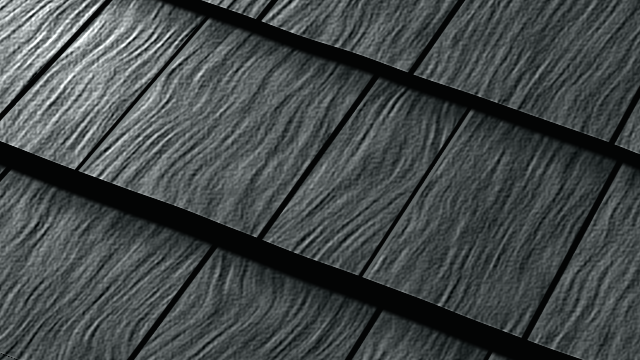
Give the GLSL for this texture, as a Shadertoy shader.

```glsl
// Dark embossed wood-grain roof shingles seen at a slant: three courses in perspective.
// Joints converge on a vanishing point, courses are split by a projective coordinate,
// and the grain is a stretched, warped noise height field lit from the upper left.

const vec2  VANISH        = vec2(4.275, -4.26); // where all joints meet (y runs down)
const int   PER_COURSE    = 5;
const float JOINTS[15]    = float[15](          // joint slopes, left to right, per course
    1.000, 0.822, 0.700, 0.551, 0.400,
    0.930, 0.857, 0.720, 0.650, 0.540,
    0.897, 0.742, 0.627, 0.555, 0.400);
const float NARROW        = 0.09;   // shingles slimmer than this leave a bright bevel
const float GAP_WIDTH     = 0.021;
const float BEVEL_WIDTH   = 0.016;
const float SHADOW_DEPTH  = 0.075;  // share of a course below the overlap
const float SHADOW_GROWTH = 0.045;  // added for each nearer course
const float LIP_WIDTH     = 0.012;
const vec2  GRAIN_SCALE   = vec2(92.0, 9.0);
const float STIPPLE_SCALE = 150.0;
const vec2  LIGHT_STEP    = vec2(-0.0042, -0.0036);
const float RELIEF_GAIN   = 1.15;
const float BASE_LIGHT    = 0.235;
const float GLOW_LIGHT    = 0.34;
const vec3  TINT_SHIFT    = vec3(-0.022, 0.002, 0.004);
const vec3  SHADOW_COLOR  = vec3(0.010, 0.016, 0.017);
const vec3  BEVEL_COLOR   = vec3(0.47, 0.50, 0.50);

float hash(vec2 p) {
    vec3 a = fract(p.xyx * 0.1031);
    a += dot(a, a.yzx + 33.33);
    return fract((a.x + a.y) * a.z);
}

float noise(vec2 p) {
    vec2 i = floor(p), f = fract(p);
    f = f * f * (3.0 - 2.0 * f);
    return mix(mix(hash(i), hash(i + vec2(1, 0)), f.x),
               mix(hash(i + vec2(0, 1)), hash(i + vec2(1, 1)), f.x), f.y);
}

float jointSlope(vec2 q) {
    return (VANISH.x - q.x) / (q.y - VANISH.y);
}

// Height of the embossed surface: wavy fibres plus fine stipple
float relief(vec2 q, float seed) {
    vec2 g = vec2(jointSlope(q) * 3.6, q.y * 1.2) + seed * vec2(7.0, 13.0);
    g.x += 0.11 * noise(g * vec2(2.5, 3.2)) + 0.025 * noise(g * 9.0 + 4.0);
    float fibre = 0.72 * noise(g * GRAIN_SCALE)
                + 0.28 * noise(g * GRAIN_SCALE * vec2(1.7, 2.6) + 17.0);
    return fibre + 0.30 * noise(q * STIPPLE_SCALE);
}

void mainImage(out vec4 fragColor, in vec2 fragCoord) {
    float pixel = 1.0 / iResolution.y;
    vec2 q = fragCoord * pixel;
    q.y = 1.0 - q.y;

    // Course coordinate: whole numbers fall on the lower edges
    float courseHeight = 0.588 + 0.025 * q.x;
    float v = (q.y - 0.35 * q.x + 0.194) / courseHeight;
    v += 0.012 * (noise(vec2(q.x * 6.0, floor(v + 0.5) * 9.0)) - 0.5);
    float course = clamp(floor(v), -1.0, 1.0);
    float down = v - course;
    int first = (int(course) + 1) * PER_COURSE;

    // Joints: a dark gap on the left, a lit bevel on the right
    float slope = jointSlope(q);
    float gap = 0.0, bevel = 0.0, shingle = 0.0, leftEdge = 1.0;
    for (int i = 0; i < PER_COURSE; i++) {
        float joint = JOINTS[first + i];
        float previous = i > 0 ? JOINTS[first + i - 1] : 1.1;
        float d = (joint - slope) * (q.y - VANISH.y);
        float strength = previous - joint < NARROW ? 0.95 : 0.38;
        float width = GAP_WIDTH * mix(1.15, 0.6, strength);
        gap = max(gap, smoothstep(-width - pixel, -width + pixel, d)
                     * (1.0 - smoothstep(-pixel, pixel, d)));
        bevel = max(bevel, strength * smoothstep(-pixel, pixel, d)
                         * (1.0 - smoothstep(BEVEL_WIDTH * 0.5, BEVEL_WIDTH, d)));
        if (d > 0.0) {
            shingle = float(i + 1);
            leftEdge = d;
        }
    }

    // Broad light: glow at the upper left, slight change from shingle to shingle
    float seed = hash(vec2(shingle + 3.0, course + 8.0));
    float glow = exp(-2.1 * length((q - vec2(0.08, 0.08)) * vec2(0.8, 1.0)));
    float light = BASE_LIGHT + GLOW_LIGHT * glow;
    light *= 0.92 + 0.16 * seed + 0.18 * exp(-leftEdge * 9.0);

    // Embossed grain
    float height = relief(q, seed);
    float facing = height - relief(q + LIGHT_STEP, seed);
    light *= max(0.0, 0.52 + 0.78 * height + RELIEF_GAIN * facing);

    // Overlap shadow above, thin lip below
    float depth = SHADOW_DEPTH + SHADOW_GROWTH * course;
    float soft = smoothstep(depth - 0.01, depth + 0.17, down);
    light *= mix(0.58, 1.0, soft);
    float lip = smoothstep(1.0 - LIP_WIDTH, 1.0 - LIP_WIDTH * 0.4, down);
    light += 0.10 * lip * (1.0 - step(1.0, down));

    vec3 color = max(vec3(light) + TINT_SHIFT, SHADOW_COLOR);
    color = mix(color, BEVEL_COLOR * (0.75 + 0.5 * glow), bevel);
    color = mix(color, SHADOW_COLOR, gap);
    float edge = pixel / courseHeight;
    float lit = smoothstep(depth - 0.018, depth + 0.012, down)
              * (1.0 - smoothstep(1.0 - edge, 1.0, down) * step(down, 1.0));
    fragColor = vec4(mix(SHADOW_COLOR, color, lit), 1.0);
}
```
